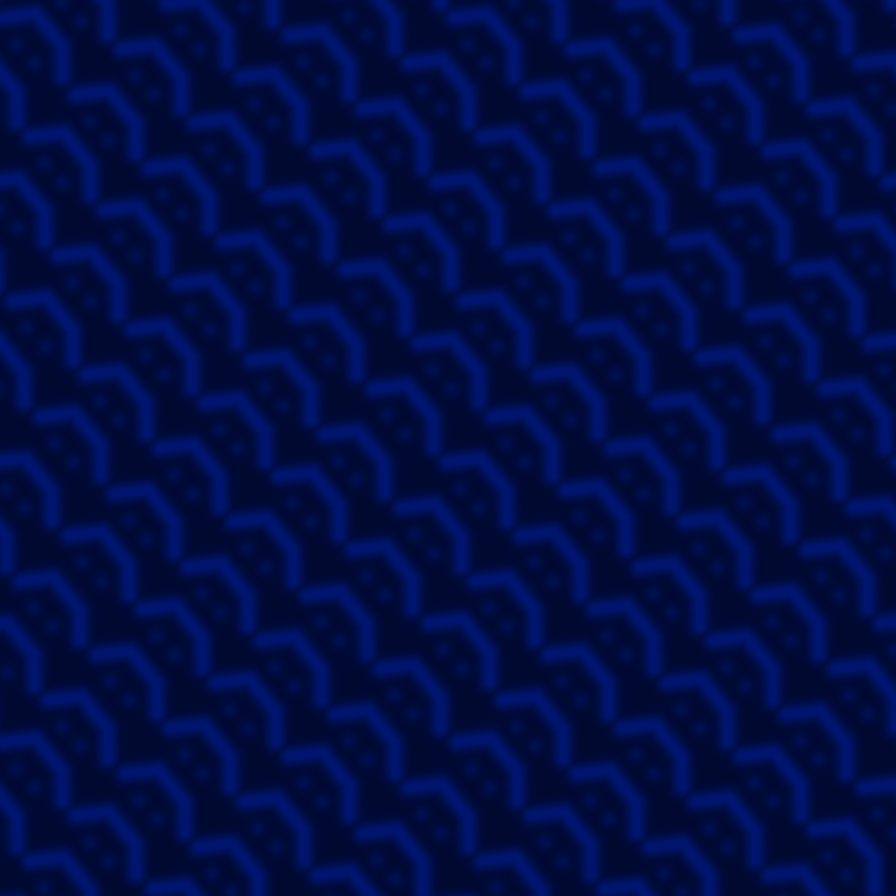
Reproduce this pattern procedurally as a Shadertoy shader.

```glsl
// Soft navy weave: bent three-part strokes, each sheltering two faint dots,
// repeated on a slanted lattice. Each repeat is snapped to a fine grid, which
// gives slightly uneven steps; Gaussian falloff of distance makes the blur.

const vec2  ORIGIN       = vec2(0.0305, 0.8468);   // start of one stroke
const vec2  STEP_RISE    = vec2(0.0514, 0.0495);   // lattice step up the diagonal
const vec2  STEP_ACROSS  = vec2(0.1340, -0.0329);  // lattice step across
const float SNAP         = 256.0;                  // grid cells per canvas height
const float STROKE_BLUR  = 0.0079;
const float DOT_BLUR     = 0.0070;
const float DOT_STRENGTH = 0.50;
const vec3  GROUND       = vec3(0.0, 0.034, 0.186);
const vec3  INK          = vec3(0.0, 0.083, 0.440);

// Bends of the stroke and centres of the dots, relative to the stroke start
const vec2 BENDS[4] = vec2[4](vec2(0.003, 0.0), vec2(0.040, 0.004),
                              vec2(0.069, -0.0320), vec2(0.070, -0.066));
const vec2 DOTS[2] = vec2[2](vec2(0.0180, -0.030), vec2(0.0388, -0.051));

float segmentDistance(vec2 p, vec2 a, vec2 b) {
    vec2 ab = b - a;
    float t = clamp(dot(p - a, ab) / dot(ab, ab), 0.0, 1.0);
    return length(p - a - t * ab);
}

float softMark(float d, float blur) {
    return exp(-0.5 * d * d / (blur * blur));
}

float motif(vec2 p) {
    float strokeDist = 1e3;
    for (int i = 0; i < 3; i++)
        strokeDist = min(strokeDist, segmentDistance(p, BENDS[i], BENDS[i + 1]));

    float dots = 0.0;
    for (int i = 0; i < 2; i++)
        dots += DOT_STRENGTH * softMark(length(p - DOTS[i]), DOT_BLUR);

    // Overlapping falloffs blend without exceeding full ink
    float stroke = softMark(strokeDist, STROKE_BLUR);
    return stroke + dots * (1.0 - stroke);
}

void mainImage(out vec4 fragColor, in vec2 fragCoord) {
    vec2 uv = fragCoord / iResolution.y;
    mat2 lattice = mat2(STEP_RISE, STEP_ACROSS);
    vec2 cell = floor(inverse(lattice) * (uv - ORIGIN));

    // Strongest mark among the neighbouring repeats
    float ink = 0.0;
    for (int j = -2; j <= 2; j++)
    for (int i = -2; i <= 2; i++) {
        vec2 start = ORIGIN + lattice * (cell + vec2(i, j));
        start = floor(start * SNAP + 0.5) / SNAP;
        ink = max(ink, motif(uv - start));
    }

    fragColor = vec4(mix(GROUND, INK, ink), 1.0);
}
```
